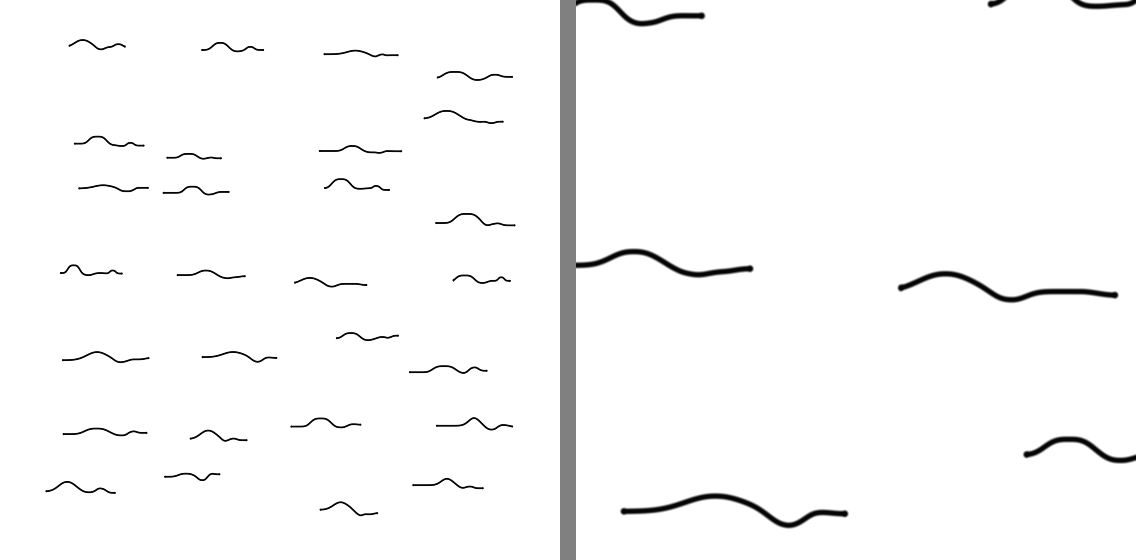
Left: the whole. Right: its middle third, enlarged.
Reproduce this pattern procedurally as a three.js fragment shader.

```glsl
// Sparse, short, wavering ink strokes on white, lying roughly level.
// Each cell of a 4 by 7 layout holds one jittered stroke, whose height is a sum
// of a hump, a following dip, a late ripple and a gentle step.
varying vec2 vUv;

float hash(vec2 cell, float k) {
  return fract(sin(dot(cell, vec2(12.99, 78.23)) + k * 37.72) * 4375.85);
}

// Bump with a round top (sharpness 2) or a flat one (sharpness 4)
float bump(float t, float center, float width, float sharpness) {
  return exp(-pow(abs((t - center) / width) + 1e-4, sharpness));
}

// Height of the stroke at t, which runs from 0 to 1 along it
float profile(float t, vec2 cell) {
  float peak = mix(0.18, 0.5, hash(cell, 1.0));
  float width = mix(0.10, 0.19, hash(cell, 2.0));
  float h = mix(0.005, 0.017, hash(cell, 3.0))
          * bump(t, peak, width, mix(2.0, 3.6, hash(cell, 4.0)));
  h -= mix(0.001, 0.007, hash(cell, 5.0))
     * bump(t, peak + width + 0.13, 0.10, 2.4);
  h += mix(-0.003, 0.007, hash(cell, 6.0))
     * bump(t, mix(0.74, 0.9, hash(cell, 7.0)), mix(0.05, 0.1, hash(cell, 8.0)), 2.6);
  float stepAt = mix(0.5, 0.85, hash(cell, 9.0));
  return h + mix(-0.006, 0.005, hash(cell, 10.0)) * smoothstep(stepAt, stepAt + 0.16, t);
}

// Distance to the stroke, with round ends
float strokeDistance(vec2 p, float len, vec2 cell) {
  float x = clamp(p.x, 0.0, len);
  float t = x / len;
  float slope = (profile(t + 0.01, cell) - profile(t - 0.01, cell)) / (0.02 * len);
  float dy = (p.y - profile(t, cell)) / sqrt(1.0 + slope * slope);
  // Ink gathers slightly at both ends
  float blot = 0.0003 * (1.0 - smoothstep(0.0, 0.002, min(x, len - x)));
  return length(vec2(p.x - x, dy)) - blot;
}

void main() {
  // Layout inside an empty margin
  vec2 size = vec2(0.9 / 4.0, 0.9 / 7.0);
  vec2 cell = floor((vUv - 0.05) / size);
  vec2 local = vUv - 0.05 - cell * size;
  float inside = step(0.0, cell.x) * step(cell.x, 3.5)
               * step(0.0, cell.y) * step(cell.y, 6.5);

  // Jittered start and length keep the stroke within its cell
  float len = mix(0.092, 0.155, hash(cell, 11.0));
  vec2 start = vec2(mix(0.005, size.x - len - 0.005, hash(cell, 12.0)),
                    mix(0.02, 0.1, hash(cell, 13.0)));

  float d = strokeDistance(local - start, len, cell);
  float ink = inside * (1.0 - smoothstep(0.0006, 0.0026, d));
  gl_FragColor = vec4(mix(vec3(1.0), vec3(0.02), ink), 1.0);
}
```
